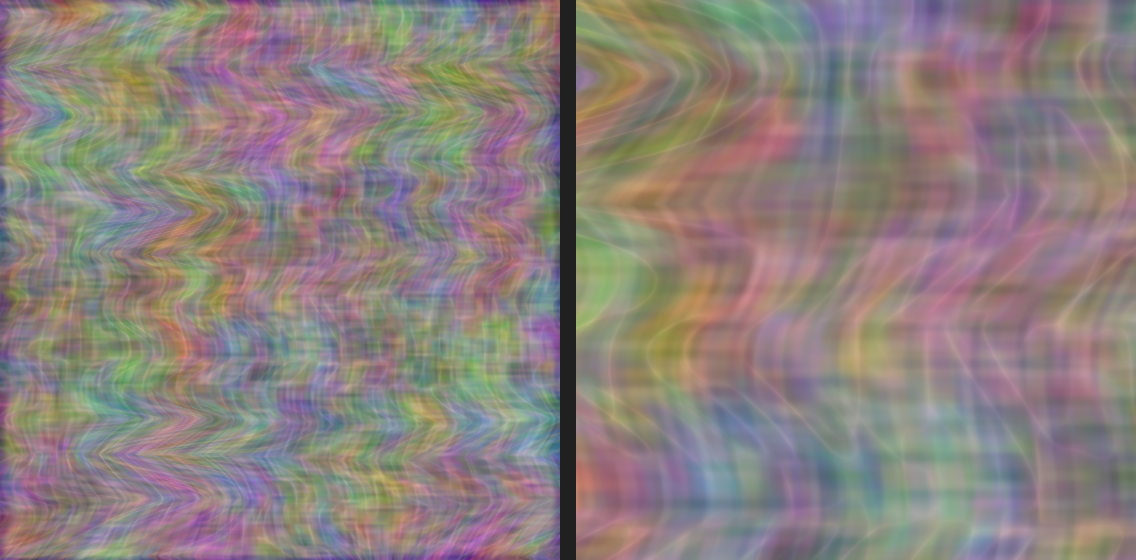
Left: the whole. Right: its middle third, enlarged.
Reproduce this pattern procedurally as a Shadertoy shader.

```glsl
const vec3  BASE_COLOR     = vec3(0.563, 0.533, 0.514);
const vec3  CHANNEL_SWING  = vec3(0.75, 0.74, 0.97);
const vec3  EDGE_TINT      = vec3(-0.14, -0.16, -0.02);
const float EDGE_WIDTH     = 0.026;
const float FOLD_ROWS      = 5.6;    // zigzag periods over the height
const float FOLD_ROUNDING  = 0.06;
const int   LAYERS         = 4;
const vec2  BROAD_SCALE    = vec2(9.0, 8.0);
const float LAYER_GROWTH   = 1.9;
const float BROAD_SWING    = 0.122;
const float LAYER_FADE     = 0.76;
const float MIN_BEND       = 0.050;
const float MAX_BEND       = 0.13;
const float FAN_BEND       = 0.20;
const float LINE_LIGHT     = 0.075;
const float RIB_COUNT      = 95.0;
const float RIB_SWING      = 0.052;
const float THREAD_COUNT   = 180.0;
const float THREAD_SWING   = 0.042;

// Sine-free hash: cell to three values in 0..1
vec3 hash3(vec2 cell) {
    vec3 h = fract(cell.xyx * vec3(0.1031, 0.1030, 0.0973));
    h += dot(h, h.yxz + 33.33);
    return fract((h.xxy + h.yzz) * h.zyx);
}

// Three independent smooth noises in -1..1
vec3 noise3(vec2 p) {
    vec2 cell = floor(p), f = fract(p);
    f = f * f * f * (f * (f * 6.0 - 15.0) + 10.0);
    vec3 low  = mix(hash3(cell), hash3(cell + vec2(1, 0)), f.x);
    vec3 high = mix(hash3(cell + vec2(0, 1)), hash3(cell + vec2(1, 1)), f.x);
    return 2.0 * mix(low, high, f.y) - 1.0;
}

// Half-grey version of a colour noise
vec3 muted(vec3 n) {
    return mix(n, n.xxx, 0.6);
}

// Mirrored rows with level creases; their depth and side change along x
float foldRows(vec2 p) {
    float row = p.y * FOLD_ROWS
              + 0.32 * noise3(vec2(3.5, p.y * 7.0)).x
              + 0.12 * noise3(p * vec2(3.0, 4.0) + 17.0).y;
    float tri = 2.0 * abs(fract(row) - 0.5);
    float soft = sqrt(tri * tri + FOLD_ROUNDING * FOLD_ROUNDING);
    float strength = 0.60 + 1.5 * noise3(p * vec2(3.5, 5.0) + 41.0).z;
    return (soft - 0.5) * strength;
}

void mainImage(out vec4 fragColor, in vec2 fragCoord) {
    vec2 p = fragCoord / iResolution.xy;
    float fold = foldRows(p);
    float sway = 0.03 * noise3(p * vec2(2.0, 5.0) + 73.0).x;
    vec3 color = BASE_COLOR;

    // Folded colour ribbons: finer layers bend into longer chevrons
    vec2 scale = BROAD_SCALE;
    float swing = BROAD_SWING;
    for (int i = 0; i < LAYERS; i++) {
        float level = float(i) / float(LAYERS - 1);
        float bend = mix(MIN_BEND, MAX_BEND, level);
        vec2 ribbon = vec2(p.x + sway + bend * fold, p.y);
        vec3 tint = noise3(ribbon * scale + 29.0 * float(i + 1));
        tint -= 0.35 * dot(tint, vec3(1.0 / 3.0));
        color += swing * CHANNEL_SWING * tint;
        scale *= LAYER_GROWTH;
        swing *= LAYER_FADE;
    }

    // Pale contour lines along the ribbons and along the fans
    vec2 steep = vec2(p.x + sway + MIN_BEND * fold, p.y);
    vec2 fan = vec2(p.x + sway + FAN_BEND * fold, p.y);
    vec3 ridges = 1.0 - abs(noise3(steep * vec2(48.0, 18.0) + 7.0));
    vec3 rays = 1.0 - abs(noise3(fan * vec2(50.0, 24.0) + 59.0));
    color += LINE_LIGHT * muted(pow(ridges, vec3(4.0)) - 0.32);
    color += LINE_LIGHT * muted(pow(rays, vec3(3.0)) - 0.39);

    // Short ribs across the ribbons
    vec2 across = vec2(steep.x * 32.0, (p.y + 0.03 * fold) * RIB_COUNT);
    color += RIB_SWING * muted(noise3(across));

    // Woven threads in both directions
    vec3 weft = noise3(vec2(p.x * 24.0, p.y * THREAD_COUNT) + 91.0);
    vec3 warp = noise3(vec2(steep.x * THREAD_COUNT, p.y * 24.0) + 137.0);
    color += THREAD_SWING * muted(weft + warp);

    // Darker violet rim
    vec2 rim = min(p, 1.0 - p) * vec2(1.0, 1.8);
    float ragged = EDGE_WIDTH * (1.0 + 0.6 * noise3(p * 9.0 + 11.0).y);
    color += EDGE_TINT * (1.0 - smoothstep(0.0, ragged, min(rim.x, rim.y)));

    fragColor = vec4(clamp(color, 0.0, 1.0), 1.0);
}
```
